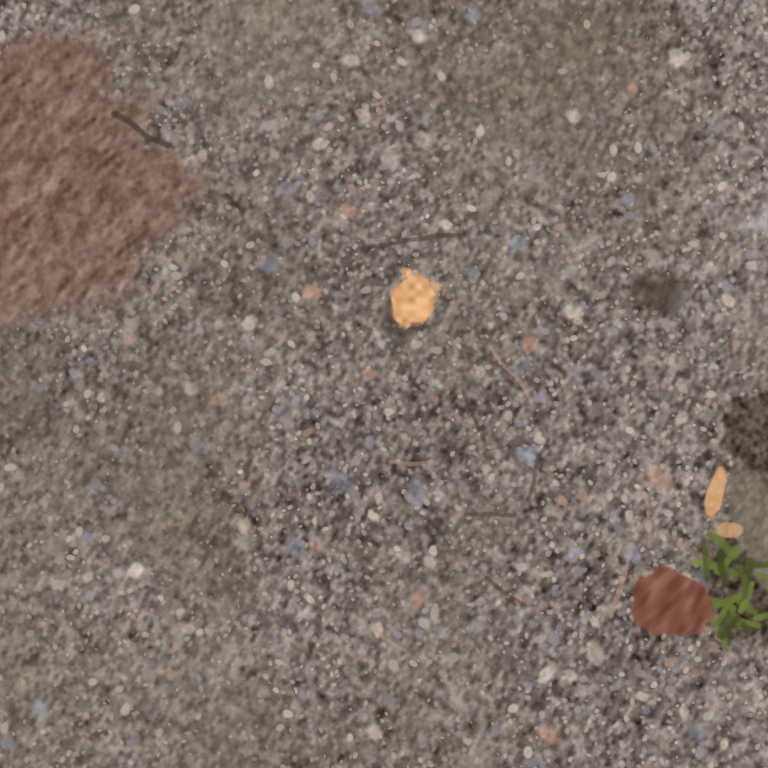
A three.js fragment shader for this texture:

```glsl
varying vec2 vUv;

const vec3 MUD = vec3(0.49, 0.445, 0.40);
const vec3 GRAVEL = vec3(0.50, 0.455, 0.43);
const vec3 CREAM = vec3(0.82, 0.76, 0.70);
const vec3 SLATE = vec3(0.56, 0.56, 0.60);
const vec3 ROSE = vec3(0.71, 0.57, 0.50);
const vec3 RUST = vec3(0.50, 0.39, 0.345);
const vec3 CHIP = vec3(0.87, 0.66, 0.47);
const vec3 LEAF = vec3(0.50, 0.32, 0.27);
const vec3 MOSS = vec3(0.37, 0.41, 0.20);
const vec3 SOIL = vec3(0.28, 0.24, 0.20);

float hash(vec2 p) {
  return fract(sin(dot(p, vec2(127.1, 311.7))) * 43758.5453);
}

float noise(vec2 p) {
  vec2 i = floor(p);
  vec2 f = fract(p);
  f = f * f * (3.0 - 2.0 * f);
  float low = mix(hash(i), hash(i + vec2(1.0, 0.0)), f.x);
  float high = mix(hash(i + vec2(0.0, 1.0)), hash(i + 1.0), f.x);
  return mix(low, high, f.y);
}

vec2 rotate(vec2 p, float a) {
  return vec2(cos(a) * p.x + sin(a) * p.y, cos(a) * p.y - sin(a) * p.x);
}

float fbm(vec2 p) {
  float sum = 0.0;
  float amp = 0.5;
  for (int i = 0; i < 4; i++) {
    sum += amp * noise(p);
    p = rotate(p, 0.6) * 2.03 + 7.3;
    amp *= 0.5;
  }
  return sum / 0.9375;
}

// Soft ellipse with a ragged outline
float blob(vec2 p, vec2 centre, vec2 radii, float angle, float ragged, float freq, float soft) {
  float d = length(rotate(p - centre, angle) / radii) + ragged * (fbm(p * freq) - 0.5);
  return 1.0 - smoothstep(1.0 - soft, 1.0 + soft, d);
}

// Thin wavering line from a to b
float stroke(vec2 p, vec2 a, vec2 b, float width) {
  p += 0.012 * (vec2(noise(p * 30.0), noise(p * 30.0 + 40.0)) - 0.5);
  vec2 ab = b - a;
  float t = clamp(dot(p - a, ab) / dot(ab, ab), 0.0, 1.0);
  return 1.0 - smoothstep(0.3 * width, width, length(p - a - ab * t));
}

// Scattered stones: one per cell at most, colour in rgb, coverage in a
vec4 pebbles(vec2 p, float scale, float density, float seed) {
  vec2 q = p * scale;
  vec4 best = vec4(0.0);
  for (int y = -1; y <= 1; y++) {
    for (int x = -1; x <= 1; x++) {
      vec2 cell = floor(q) + vec2(float(x), float(y));
      vec2 id = cell + seed;
      vec2 centre = cell + 0.2 + 0.6 * vec2(hash(id + 3.1), hash(id + 8.7));
      vec2 radii = mix(vec2(0.22, 0.16), vec2(0.48, 0.34), hash(id + 5.3));
      float cover = blob(q, centre, radii, 6.28 * hash(id + 1.9), 0.8, 1.6, 0.4);
      cover *= step(hash(id), density);
      float kind = hash(id + 6.4);
      vec3 tint = mix(CREAM, SLATE, smoothstep(0.3, 0.8, kind));
      tint = mix(tint, ROSE, step(0.85, kind));
      if (cover > best.a) best = vec4(tint * (0.84 + 0.2 * hash(id + 2.2)), cover);
    }
  }
  return best;
}

void main() {
  vec2 p = vUv;

  // Smooth muddy lane against rougher gravel
  float lane = exp(-pow((p.x - 0.31 + 0.05 * sin(5.0 * p.y)) / 0.11, 2.0));
  lane = max(lane, blob(p, vec2(0.68, 0.92), vec2(0.2, 0.14), 0.0, 0.8, 6.0, 0.6));
  float rough = clamp(1.4 * fbm(p * 5.0) + 0.35 * p.x - 0.55 * lane, 0.0, 1.0);
  vec3 color = mix(MUD, GRAVEL, rough) + 0.12 * (fbm(p * 6.0 + 20.0) - 0.5);

  // Fine grain with dark pits
  float grain = 0.15 * (noise(rotate(p, 0.5) * 80.0) - 0.5);
  grain += 0.23 * (noise(rotate(p, 1.1) * vec2(135.0, 175.0)) - 0.5);
  grain += 0.09 * (noise(rotate(p, 0.2) * 260.0) - 0.5);
  grain -= 0.13 * pow(noise(rotate(p, 0.8) * 100.0 + 9.0), 4.0);
  color += grain * mix(0.55, 1.2, rough) * vec3(1.0, 0.98, 0.94);

  // Stones from grit to pebbles
  vec4 grit = pebbles(rotate(p, 0.4), 105.0, 0.16 + 0.26 * rough, 11.0);
  color = mix(color, grit.rgb, grit.a * mix(0.3, 0.6, rough));
  vec4 small = pebbles(rotate(p, 0.9), 58.0, 0.04 + 0.1 * rough, 37.0);
  color = mix(color, small.rgb, 0.75 * small.a);
  vec4 large = pebbles(p, 30.0, 0.01 + 0.05 * rough, 71.0);
  color = mix(color, large.rgb + 0.5 * grain, 0.8 * large.a);

  // Fibrous rust-brown patch
  float fibre = noise(rotate(p, 0.7) * vec2(45.0, 150.0)) + noise(rotate(p, -0.5) * vec2(130.0, 50.0)) - 1.0;
  float patchMask = blob(p, vec2(0.07, 0.77), vec2(0.16, 0.18), 0.3, 1.1, 12.0, 0.12);
  color = mix(color, RUST + 0.13 * fibre + 0.4 * grain, 0.85 * patchMask);
  color = mix(color, SOIL, 0.75 * stroke(p, vec2(0.15, 0.85), vec2(0.22, 0.81), 0.006));

  // Crack, stain and scattered twigs
  color = mix(color, SOIL, 0.55 * stroke(p, vec2(0.47, 0.68), vec2(0.6, 0.69), 0.004));
  color = mix(color, SOIL, 0.7 * blob(p, vec2(0.86, 0.62), vec2(0.035, 0.025), 0.2, 1.0, 30.0, 0.5));
  for (int i = 0; i < 9; i++) {
    vec2 id = vec2(float(i), 4.0);
    vec2 start = vec2(0.45 + 0.5 * hash(id), 0.15 + 0.4 * hash(id + 5.0));
    vec2 along = rotate(vec2(0.03 + 0.06 * hash(id + 2.0), 0.0), 2.4 * hash(id + 9.0) - 0.4);
    vec3 bark = mix(SOIL, ROSE, step(0.5, hash(id + 7.0)));
    color = mix(color, bark, 0.5 * stroke(p, start, start + along, 0.004));
  }

  // Pale wood chip with its shadow
  color = mix(color, SOIL, 0.6 * blob(p, vec2(0.522, 0.59), vec2(0.03, 0.025), 0.0, 0.8, 35.0, 0.4));
  float chip = blob(p, vec2(0.535, 0.61), vec2(0.029, 0.037), -0.4, 1.1, 38.0, 0.12);
  color = mix(color, CHIP + 0.2 * (noise(p * 110.0) - 0.5), chip);

  // Edge stone, soil, moss blades, splinters and dead leaf
  color = mix(color, SOIL + grain, 0.85 * blob(p, vec2(0.99, 0.23), vec2(0.08, 0.07), 0.0, 0.9, 20.0, 0.3));
  color = mix(color, MUD + 0.5 * grain, blob(p, vec2(1.02, 0.34), vec2(0.065, 0.12), 0.2, 0.5, 12.0, 0.08));
  color = mix(color, SOIL + 0.08 + grain, blob(p, vec2(0.99, 0.44), vec2(0.05, 0.055), 0.0, 0.9, 25.0, 0.15));
  for (int i = 0; i < 22; i++) {
    vec2 id = vec2(float(i), 17.0);
    vec2 root = vec2(0.91 + 0.08 * hash(id), 0.18 + 0.11 * hash(id + 3.0));
    vec2 tip = root + rotate(vec2(0.035, 0.0), 6.28 * hash(id + 6.0));
    color = mix(color, MOSS * (0.7 + 0.6 * hash(id + 8.0)), 0.8 * stroke(p, root, tip, 0.007));
  }
  color = mix(color, CHIP, 0.85 * blob(p, vec2(0.932, 0.36), vec2(0.011, 0.033), -0.2, 0.7, 40.0, 0.2));
  color = mix(color, CHIP, 0.7 * blob(p, vec2(0.95, 0.31), vec2(0.018, 0.011), 0.0, 0.6, 40.0, 0.2));
  float leaf = blob(p, vec2(0.865, 0.212), vec2(0.06, 0.037), 0.1, 1.2, 22.0, 0.1);
  color = mix(color, LEAF + 0.12 * fibre, leaf);
  color = mix(color, ROSE, 0.6 * stroke(p, vec2(0.8, 0.2), vec2(0.82, 0.29), 0.005));

  gl_FragColor = vec4(clamp(color, 0.0, 1.0), 1.0);
}
```
